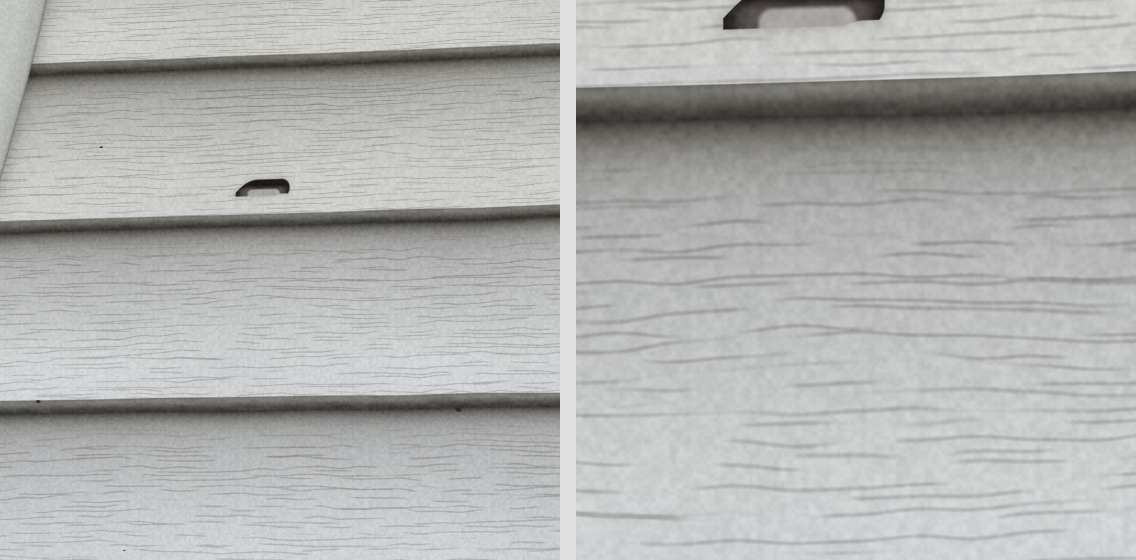
Left: the whole. Right: its middle third, enlarged.
Reproduce this texture procedurally as a Shadertoy shader.

```glsl
float hash(vec2 p) {
    p = fract(p * vec2(123.34, 345.45));
    p += dot(p, p + 34.35);
    return fract(p.x * p.y);
}

float noise(vec2 p) {
    vec2 i = floor(p), f = fract(p);
    f = f * f * (3.0 - 2.0 * f);
    return mix(mix(hash(i), hash(i + vec2(1, 0)), f.x),
               mix(hash(i + vec2(0, 1)), hash(i + vec2(1, 1)), f.x), f.y);
}

// Height of the top of lip k; boards widen and level out downwards
float lipHeight(float k, float x) {
    float left = 0.884 - 0.2605 * k - 0.0195 * k * k;
    float right = 0.922 - 0.2648 * k - 0.0233 * k * k;
    return mix(left, right, x) + 0.0022 * (noise(vec2(x * 7.0, k * 5.0 + 10.0)) - 0.5);
}

// Broken, wavy embossed lines, in rows down the board
float grain(vec2 q, float seed) {
    float lines = 0.0;
    for (int layer = 0; layer < 2; layer++) {
        float s = seed + 17.0 * float(layer);
        float y = q.y * 20.0 + 0.6 * noise(vec2(q.x * 6.0, q.y * 4.0 + s))
                + 0.3 * noise(vec2(q.x * 28.0, q.y * 9.0 + s)) + 0.5 * float(layer);
        float row = floor(y);
        float offset = abs(fract(y) - 0.35 - 0.3 * hash(vec2(row, s)));
        float broken = smoothstep(0.3, 0.65, noise(vec2(q.x * 20.0 + row * 7.3, row + s)));
        lines += broken * (1.0 - smoothstep(0.0, 0.14, offset));
    }
    return min(lines, 1.3);
}

vec3 board(vec2 p, float k) {
    float top = lipHeight(k, p.x);
    float depth = max(top - p.y, 0.0);
    float t = depth / (top - lipHeight(k + 1.0, p.x));
    float lip = 0.0195 + 0.003 * noise(vec2(p.x * 5.0, k * 3.0 + 10.0)) + 0.003 * step(1.5, k);

    // Face, shaded under the lip above
    float under = max(depth - lip, 0.0);
    float face = mix(0.71, 0.82, smoothstep(0.08, 0.85, t));
    face -= 0.36 * exp(-under / 0.014) + 0.14 * exp(-under / 0.035);
    face -= 0.11 * grain(vec2(p.x, t), k * 9.0 + 20.0) * smoothstep(0.08, 0.3, t);
    face += 0.025 * (noise(p * vec2(5.0, 9.0)) - 0.5);

    // Lip, with a dark crease along its upper edge
    float lipTone = mix(0.50, 0.24, smoothstep(0.1, 1.0, depth / lip));
    lipTone -= 0.10 * exp(-depth / 0.002);
    lipTone += 0.06 * (noise(p * vec2(40.0, 200.0)) - 0.5);
    float tone = mix(lipTone, face, smoothstep(-0.0015, 0.0015, depth - lip));
    vec3 tint = mix(vec3(1.0, 0.975, 0.92), vec3(0.995, 1.0, 1.0), smoothstep(0.35, 0.72, tone));
    return tone * tint;
}

float roundBox(vec2 p, vec2 halfSize, float r) {
    vec2 q = abs(p) - halfSize + r;
    return length(max(q, 0.0)) + min(max(q.x, q.y), 0.0) - r;
}

void mainImage(out vec4 fragColor, in vec2 fragCoord) {
    vec2 p = fragCoord / iResolution.xy;
    float px = 1.0 / iResolution.y;

    // Overlapping boards from top to bottom
    vec3 col = vec3(0.78);
    for (int i = -1; i < 4; i++) {
        float k = float(i);
        col = mix(col, board(p, k), smoothstep(-px, px, lipHeight(k, p.x) - p.y));
    }
    col *= mix(vec3(0.985, 0.982, 0.965), vec3(1.0, 1.004, 1.012), smoothstep(0.9, 0.2, p.y));

    // Slot: sloping left shoulder, rounded right end, pale tongue inside
    vec2 h = p - vec2(0.469, 0.664);
    h.y -= 0.03 * h.x;
    float slot = roundBox(h, vec2(0.048, 0.0155), 0.014);
    float corner = roundBox(h + vec2(0.025, 0.007), vec2(0.023, 0.0085), 0.002);
    slot = min(slot, corner);
    float shoulder = max(-h.x - 0.008, 0.0);
    slot = max(slot, h.y - 0.0155 + 14.0 * shoulder * shoulder);
    slot = max(slot, -0.0135 - h.y + 0.003 * smoothstep(0.02, 0.035, h.x));
    col *= 1.0 - 0.13 * exp(-max(slot, 0.0) / 0.004);
    vec3 inside = mix(vec3(0.12, 0.10, 0.10), vec3(0.36, 0.33, 0.33),
                      smoothstep(0.006, -0.004, h.y) * smoothstep(0.05, 0.03, abs(h.x)));
    float tongue = roundBox(h - vec2(0.002, -0.013), vec2(0.029, 0.011), 0.009);
    inside = mix(inside, vec3(0.66, 0.64, 0.64), smoothstep(0.002, -0.002, tongue));
    col = mix(col, inside, smoothstep(px, -px, slot));

    // Small dirt specks
    vec3 specks[4] = vec3[4](vec3(0.181, 0.737, 0.0025), vec3(0.068, 0.283, 0.004),
                             vec3(0.818, 0.268, 0.0055), vec3(0.222, 0.017, 0.002));
    for (int i = 0; i < 4; i++) {
        vec2 d = (p - specks[i].xy) * vec2(1.0, 1.7);
        float r = specks[i].z * (0.7 + 0.6 * noise(p * 300.0));
        col = mix(col, vec3(0.16, 0.14, 0.13), 0.85 * smoothstep(px, -px, length(d) - r));
    }

    // Corner trim and the shade it casts
    float trim = p.x - 0.082 + 0.252 * (1.0 - p.y) - 0.004 * sin(9.0 * p.y);
    col *= 1.0 - 0.22 * exp(-max(trim, 0.0) / 0.014) * smoothstep(0.5, 0.7, p.y);
    vec3 trimColor = vec3(0.70, 0.71, 0.70) + 0.06 * smoothstep(-0.01, -0.05, trim);
    trimColor -= 0.28 * exp(-abs(trim) / 0.003);
    col = mix(col, trimColor, smoothstep(px, -px, trim));

    // Fine mottling
    col += 0.05 * (noise(p * 230.0) - 0.5) + 0.035 * (noise(p * 480.0) - 0.5);
    fragColor = vec4(clamp(col, 0.0, 1.0), 1.0);
}
```
